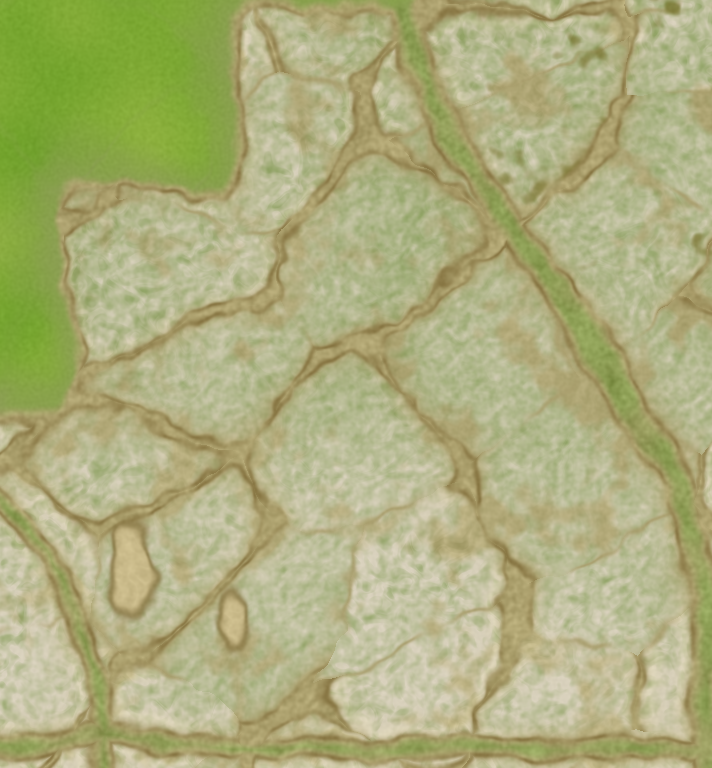
A WebGL 2 fragment shader for this texture:

```glsl
#version 300 es
precision highp float;

uniform vec2 u_resolution;
out vec4 fragColor;

#define CELLS 5.2
#define JITTER 0.8
#define JOINED 0.25
#define ROUNDING 13.0
#define GRAIN_ANGLE 0.62
#define VEIN_WIDTH 0.012
#define PALE vec3(0.755, 0.76, 0.625)
#define SAGE vec3(0.66, 0.70, 0.51)
#define TAN vec3(0.68, 0.635, 0.435)
#define BROWN vec3(0.53, 0.46, 0.26)
#define VEIN_GREEN vec3(0.55, 0.62, 0.33)
#define LEAF_GREEN vec3(0.49, 0.66, 0.20)

vec2 hash2(vec2 p) {
  vec3 q = fract(p.xyx * vec3(0.1031, 0.1030, 0.0973));
  q += dot(q, q.yzx + 33.33);
  return fract((q.xx + q.yz) * q.zy);
}

float gradientAt(vec2 corner, vec2 offset) {
  return dot(hash2(corner) * 2.0 - 1.0, offset);
}

float noise(vec2 p) {
  vec2 i = floor(p), f = p - i, u = f * f * f * (f * (f * 6.0 - 15.0) + 10.0);
  vec2 e = vec2(1.0, 0.0);
  float low = mix(gradientAt(i, f), gradientAt(i + e, f - e), u.x);
  float high = mix(gradientAt(i + e.yx, f - e.yx), gradientAt(i + 1.0, f - 1.0), u.x);
  return mix(low, high, u.y);
}

float bell(float x) { return exp(-x * x); }

vec2 siteOffset(vec2 cell) { return 0.5 + JITTER * (hash2(cell + 17.0) - 0.5); }

// Rounded Voronoi: x = border distance, y = seam distance, zw = cell hash
vec4 patches(vec2 q) {
  vec2 base = floor(q), home = base, toHome = vec2(9.0);
  for (int j = -1; j <= 1; j++)
    for (int i = -1; i <= 1; i++) {
      vec2 cell = base + vec2(i, j), to = cell + siteOffset(cell) - q;
      if (dot(to, to) < dot(toHome, toHome)) { toHome = to; home = cell; }
    }
  vec2 id = hash2(home + 5.0);
  float sum = 1e-4, seam = 1.0;
  for (int j = -2; j <= 2; j++)
    for (int i = -2; i <= 2; i++) {
      if (i == 0 && j == 0) continue;
      vec2 cell = home + vec2(i, j), to = cell + siteOffset(cell) - q;
      float dist = dot(0.5 * (to + toHome), normalize(to - toHome));
      if (fract(id.x + hash2(cell + 5.0).x) < JOINED) seam = min(seam, dist);
      else sum += exp(-ROUNDING * dist);
    }
  return vec4(-log(sum) / ROUNDING, seam, id);
}

// Signed distance to the veins, negative inside
float veinDistance(vec2 p) {
  float bend = max(p.y - 0.05, 0.0);
  float midrib = abs(p.x - 0.52 - 0.40 * smoothstep(-0.05, 0.8, 1.0 - p.y)) * 0.82;
  float lower = abs(p.y - 0.026 - 0.02 * bell((p.x - 0.13) / 0.09));
  float side = abs(p.x - 0.135 + 1.5 * bend * bend) * 0.87;
  float swell = VEIN_WIDTH * (1.0 + 0.6 * bell((p.y - 0.53) / 0.12));
  return min(midrib - swell, min(lower - 0.8 * VEIN_WIDTH, side - 0.7 * VEIN_WIDTH));
}

// Signed distance to the scalloped healthy corner, negative inside it
float leafDistance(vec2 p) {
  float along = (p.x + p.y) * 0.707, across = (p.y - p.x) * 0.707;
  float phase = 18.5 * (along - 0.58), slope = 1.39 * sin(phase);
  float edge = 0.40 + 0.075 * cos(phase) + 0.3 * min(along - 0.6, 0.0);
  return (edge - across) / sqrt(1.0 + slope * slope);
}

void main() {
  vec2 p = gl_FragCoord.xy / u_resolution.y;
  float c = cos(GRAIN_ANGLE), s = sin(GRAIN_ANGLE);
  mat2 turn = mat2(c, -s, s, c);
  vec2 warp = vec2(noise(p * 9.0), noise(p * 9.0 + 40.0)) * 0.03
            + vec2(noise(p * 34.0), noise(p * 34.0 + 70.0)) * 0.013;
  vec2 w = p + warp;
  vec4 cell = patches(turn * w * CELLS * vec2(0.85, 1.15) + 3.0);

  // Distance to the rim of the dry patches, positive inside
  float vein = veinDistance(p + warp * 0.5) + 0.008 * noise(p * 22.0);
  float leaf = leafDistance(w);
  float gap = 0.004 + 0.014 * noise(p * 8.0 + 11.0) + 0.006 * noise(p * 45.0);
  float rim = min(cell.x / CELLS - gap, min(vein, leaf) - 0.005);

  // Dry tissue with streaks, lacy flecks and crisp specks
  float broad = noise(p * 5.0 + 30.0), fine = noise(p * 120.0);
  float streak = noise(turn * w * vec2(34.0, 85.0));
  float lace = 0.42 - 2.0 * abs(noise(w * 44.0 + 9.0)) + 0.9 * noise(p * 75.0);
  float blotch = noise(w * 62.0 + 33.0);
  float specks = smoothstep(0.08, 0.25, blotch) - smoothstep(0.08, 0.25, -blotch);
  float mottled = smoothstep(0.1, 0.7, cell.w) * smoothstep(-0.4, 0.1, noise(p * 10.0 + 60.0));
  float tone = 0.62 + 0.6 * (cell.w - 0.5) + 0.9 * (0.5 - p.y) + 0.9 * broad;
  tone += lace * mix(0.6, 1.3, mottled) + specks * mix(0.15, 0.6, mottled);
  tone += 1.1 * streak + 0.9 * fine;
  vec3 dry = mix(SAGE, PALE, clamp(tone, -1.0, 2.0));
  float halo = exp(-max(rim, 0.0) / 0.012) * (1.0 - 0.5 * mottled);
  float stain = 0.9 * smoothstep(0.05, 0.5, noise(p * 11.0 + 80.0) + 0.5 * noise(p * 40.0));
  dry = mix(dry, TAN + 0.04 * (tone - 0.6), clamp(halo + stain, 0.0, 0.85));
  dry += 0.04 * mottled * bell((rim - 0.010) / 0.005);
  float seamLine = bell(cell.y / CELLS / 0.004) * smoothstep(-0.3, 0.25, noise(p * 16.0));
  dry = mix(dry, TAN * 0.97, 0.85 * seamLine);

  // Olive scars in the upper right
  float scar = smoothstep(0.24, 0.5, noise(p * 11.0 + 3.0) + 0.5 * noise(p * 48.0));
  dry = mix(dry, vec3(0.47, 0.45, 0.18), 0.75 * scar * smoothstep(1.25, 1.5, p.x + p.y));

  // Small rimmed lesions
  for (int i = 0; i < 2; i++) {
    float k = float(i);
    vec2 d = w - vec2(0.175 + 0.125 * k, 0.25 - 0.065 * k);
    vec2 size = vec2(0.030, 0.064) / (1.0 + 0.5 * k);
    float spot = (length(d / size) - 1.0) * size.x;
    dry = mix(dry, vec3(0.78, 0.72, 0.53) + 0.06 * lace, 1.0 - smoothstep(-0.004, 0.003, spot));
    dry = mix(dry, BROWN, 0.75 * bell(spot / 0.004));
  }

  // Tan strips between patches, with thin broken brown rims
  vec3 color = TAN + 0.08 * noise(p * 24.0) + 0.10 * fine;
  color = mix(color, dry, smoothstep(-0.004, 0.003, rim));
  float rimStrength = 0.5 + 1.1 * noise(p * 20.0 + 50.0) + 0.8 * noise(p * 55.0);
  color = mix(color, BROWN, clamp(rimStrength, 0.0, 0.95) * bell((rim + 0.001) / 0.0038));

  // Veins and healthy leaf
  float veinTan = smoothstep(-0.1, 0.45, noise(p * 15.0 + 90.0));
  vec3 veinColor = mix(VEIN_GREEN, TAN, 0.5 * veinTan) + 0.12 * noise(p * 32.0) + 0.09 * fine;
  color = mix(color, veinColor, 1.0 - smoothstep(-0.010, 0.004, vein));
  float veinlet = bell(noise(w * 6.0 + 21.0) / 0.025);
  vec3 green = LEAF_GREEN + vec3(0.12, 0.06, 0.08) * noise(p * 8.0) + 0.03 * fine;
  float fade = smoothstep(-0.11, 0.0, leaf);
  green = mix(green, VEIN_GREEN, clamp(0.85 * fade * fade + 0.15 * veinlet, 0.0, 1.0));
  color = mix(color, green, 1.0 - smoothstep(-0.014, 0.002, leaf));

  fragColor = vec4(clamp(color + 0.03 * noise(p * 190.0), 0.0, 1.0), 1.0);
}
```
